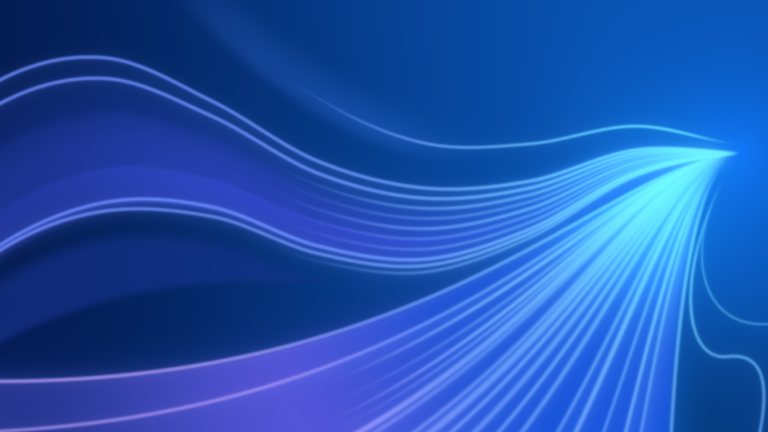
A Shadertoy shader for this background:

```glsl
// Silky blue ribbons and light strands converging on a glowing point at the right.
#define FOCUS vec2(1.713, .646)
#define KNOT_STEP .2454
#define CORE_WIDTH .004
#define SHEEN_WIDTH .02
#define FAN_RAYS 20
#define NIGHT vec3(.01, .10, .31)
#define AZURE vec3(.03, .31, .67)
#define INDIGO vec3(.20, .28, .79)
#define VIOLET vec3(.38, .35, .90)
#define CYAN vec3(.42, .92, 1)

float hash(float n) {
  n = fract(n * .1031);
  n *= n + 33.33;
  return fract(n * (n + n));
}

float rise(float a, float b, float x) { return smoothstep(a, b, x); }
float fall(float a, float b, float x) { return 1. - smoothstep(a, b, x); }

// Bright core with a faint halo
float strand(float d, float scale) {
  float w = max(CORE_WIDTH * scale, .9 / iResolution.y);
  return exp(-d * d / (w * w)) + .1 * exp(-abs(d) / .012);
}

// Light that starts sharply at a strand and fades on its positive side
float sheen(float d) {
  return rise(-.004, .003, d) * exp(-max(d, 0.) / SHEEN_WIDTH);
}

vec2 bezier(vec2 a, vec2 b, vec2 c, vec2 d, float t) {
  float u = 1. - t;
  return u * u * u * a + 3. * u * t * (u * b + t * c) + t * t * t * d;
}

// Heights of the guides: top wisp, ribbon top, ribbon base, lower veil
vec4 guides(float x) {
  const vec4 knots[8] = vec4[8](
    vec4(1.58, .815, .433, .201), vec4(1.25, .866, .532, .299),
    vec4(.965, .766, .521, .340), vec4(.773, .627, .431, .345),
    vec4(.669, .565, .400, .361), vec4(.667, .581, .470, .456),
    vec4(.708, .653, .602, .595), vec4(.665, .646, .646, .646));
  float k = clamp(x / KNOT_STEP, 0., 6.999), f = fract(k);
  int i = int(k);
  vec4 b = knots[i], c = knots[i + 1], d = knots[min(i + 2, 7)];
  vec4 a = i > 0 ? knots[i - 1] : 3. * (b - c) + d;
  return b + .5 * f * (c - a + f * (2. * a - 5. * b + 4. * c - d + f * (3. * (b - c) + d - a)));
}

// Signed distance to a fan ray, positive below; s from 0 (flattest) to 2 (steepest)
float fanRay(vec2 p, float s) {
  float m = min(s, 1.), n = max(s - 1., 0.);
  vec2 b = mix(vec2(1.389 + .011 * m, .618), vec2(1.597, .618), n);
  vec2 c = mix(mix(vec2(.995, .074), vec2(1.204, .005), m), vec2(1.556, .236), n);
  vec2 d = mix(mix(vec2(-.14, .12), vec2(.231, -.25), m), vec2(1.542, -.296), n);
  // x + y falls steadily along each ray, so bisect on it
  float t = .5, hop = .25;
  for (int i = 0; i < 11; i++, hop *= .5)
    t += dot(bezier(FOCUS, b, c, d, t) - p, vec2(1)) > 0. ? hop : -hop;
  float u = 1. - t;
  vec2 along = normalize(u * u * (b - FOCUS) + 2. * u * t * (c - b) + t * t * (d - c));
  vec2 r = p - bezier(FOCUS, b, c, d, t);
  return along.x * r.y - along.y * r.x;
}

float curl(vec2 p, vec2 a, vec2 b, vec2 c, vec2 d) {
  float nearest = 1.;
  vec2 q = a;
  for (int i = 1; i <= 20; i++) {
    vec2 next = bezier(a, b, c, d, float(i) / 20.), e = next - q;
    float h = clamp(dot(p - q, e) / dot(e, e), 0., 1.);
    nearest = min(nearest, length(p - q - h * e));
    q = next;
  }
  return nearest;
}

void mainImage(out vec4 fragColor, in vec2 fragCoord) {
  vec2 p = fragCoord / iResolution.y;
  float reach = length(p - FOCUS), before = fall(1.62, 1.715, p.x);
  float toward = fall(2.3, 2.36, p.x + p.y), edge = fanRay(p, 0.);
  float leftOfFan = fall(-.02, .008, fanRay(p, 2.)) * toward;

  // Backdrop
  vec3 col = mix(NIGHT, AZURE, rise(-.1, 1.6, p.x + .12 * p.y));
  col *= 1. - .25 * rise(1.5, 1.65, p.x) * fall(0., .4, p.y);
  col += vec3(.03, .14, .28) * exp(-reach * 5.);

  // Upper ribbon, top wisp and lower veil
  vec4 g = guides(p.x), slope = (guides(p.x + .004) - g) / .004;
  vec4 steep = inversesqrt(1. + slope * slope);
  float bridge = fall(-.01, .02, p.y - g.y) * leftOfFan * rise(1., 1.4, p.x);
  col = mix(col, vec3(.07, .34, .86), .8 * bridge);
  float v = (g.y - p.y) / max(g.y - g.z, .005), f = fract(v * 2.6 + .3 * p.x);
  float silk = rise(-.05, .8, v) * fall(1., 1.1, v) * (.86 + .2 * rise(0., .12, f) * fall(.12, 1., f));
  silk *= before * mix(.6, .9, rise(0., .6, p.x));
  col = mix(col, mix(INDIGO, vec3(.08, .36, .88), rise(.7, 1.5, p.x)), silk);
  float w = (p.y - g.x) * steep.x;
  float wisp = rise(-.05, -.01, w) * fall(0., .1, w) * rise(.3, .6, p.x) * fall(.8, 1.15, p.x);
  col += vec3(.05, .06, .1) * wisp;
  float veil = rise(-.01, .02, p.y - g.w) * fall(-.11, -.06, p.y - g.z);
  col = mix(col, vec3(.09, .2, .56), .6 * veil * fall(.7, 1.1, p.x));

  // Body of the fan, with a haze above its upper edge
  float haze = exp(min(edge, 0.) / .04) * toward * fall(.9, 1.3, p.x);
  col = mix(col, vec3(.14, .25, .66), .4 * haze);
  float inside = rise(-.008, .012, edge) * leftOfFan;
  vec3 body = mix(VIOLET, vec3(.09, .32, .86), rise(.65, 1.3, p.x + .5 * p.y));
  col = mix(col, body, inside * mix(.25, .85, rise(0., .75, p.x)));
  vec2 h = p - vec2(1.5, .53);
  float hot = exp(-dot(h, h) * 24.);
  col = mix(col, vec3(.14, .65, 1), hot * inside * .75);

  // Strands of the upper ribbon
  float light = 0., glow = 0.;
  for (int i = 0; i < 10; i++) {
    float n = float(i), t = min(n / 7., 1.);
    t += .09 * max(n - 7., 0.) * mix(.35, 1., rise(0., .5, p.x));
    bool full = i < 2 || i == 7 || i == 8;
    float fade = before * (full ? .7 : mix(.25, .55, hash(n + 5.)) * rise(.6, 1.1, p.x));
    float d = (mix(g.y, g.z, t) - p.y) * mix(steep.y, steep.z, min(t, 1.));
    light += fade * strand(d, 1.);
    glow += .35 * fade * sheen(d);
  }
  light += .6 * strand(w, .9) * rise(.65, 1.05, p.x) * fall(1.55, 1.71, p.x);

  // Strands and one-sided sheen of the fan
  for (int i = 0; i < FAN_RAYS; i++) {
    float n = float(i);
    float jitter = i > 1 && i < FAN_RAYS - 1 ? .6 * hash(n + 31.) - .3 : 0.;
    float d = fanRay(p, 2. * pow((n + jitter) / float(FAN_RAYS - 1), .62));
    float fade = i > 1 && i < 6 ? rise(.75, 1.2, p.x) : 1.;
    fade *= toward * rise(.02, .24, reach);
    float width = 1.1 + (i > 5 && i < 16 ? .8 * hash(n + 9.) : 0.);
    light += fade * mix(.3, .95, hash(n + 3.)) * strand(d, width);
    glow += fade * mix(.2, 1., hash(n + 17.)) * sheen(d) * inside * rise(.2, 1., p.x);
  }
  vec3 silkLight = mix(vec3(.36, .45, .97), CYAN, exp(-reach * 2.2));
  col = mix(col, silkLight, .6 - .6 * exp(-.8 * glow));

  // Curls at the right
  vec2 root = vec2(1.701, .634), bend = vec2(1.678, .174);
  float loops = curl(p, root, vec2(1.574, .444), vec2(1.609, .236), vec2(1.782, .25));
  float hook = curl(p, root, vec2(1.563, .398), vec2(1.574, .171), bend);
  hook = min(hook, curl(p, bend, vec2(1.782, .19), vec2(1.778, .086), vec2(1.755, -.02)));
  light += (.25 * strand(loops, .9) + .5 * strand(hook, 1.)) * rise(.05, .35, reach);

  // Strand colour: cyan by the focus, periwinkle far off, pink at lower left
  vec3 tint = mix(vec3(.44, .56, 1), CYAN, exp(-reach * reach * 2.6));
  tint = mix(tint, vec3(.72, .62, .98), fall(.1, .35, p.y) * fall(.5, 1.2, p.x));
  col = mix(col, tint, 1. - exp(-1.8 * light)) + vec3(.02, .1, .12) * hot;
  fragColor = vec4(clamp(col, 0., 1.), 1);
}
```
